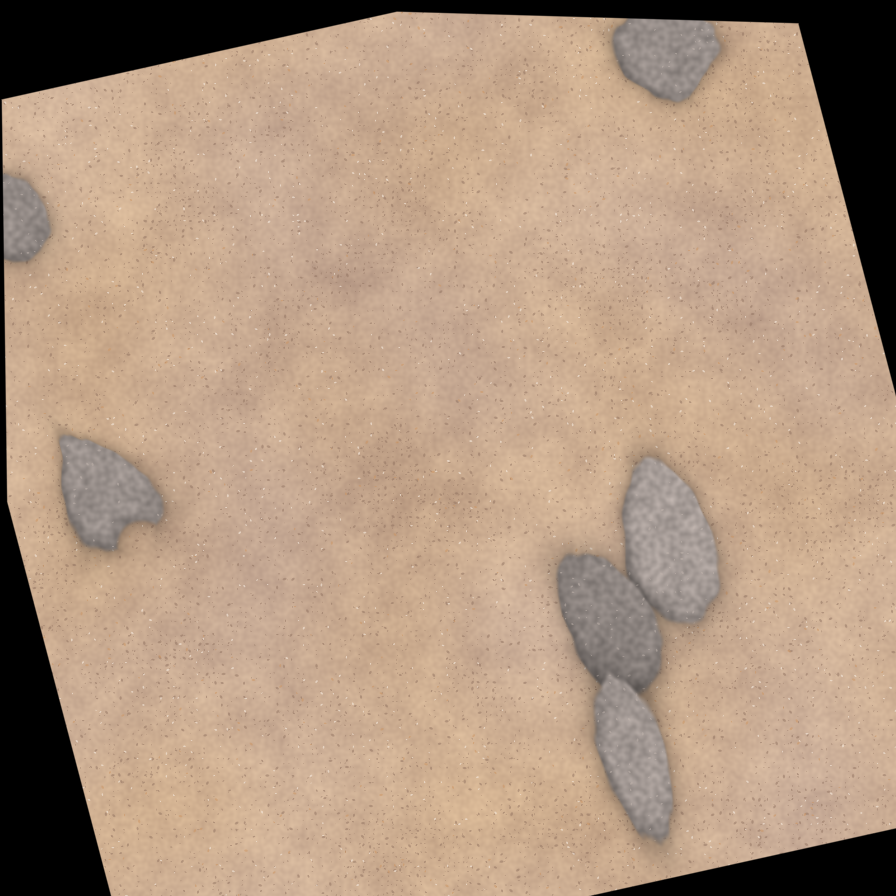
Write a three.js fragment shader that draws this texture.

```glsl
// Pale sand strewn with fine grit and a few flat grey stones, cropped to a tilted sheet on black.
varying vec2 vUv;

float hash(vec2 p) {
  vec3 q = fract(vec3(p.xyx) * 0.1031);
  q += dot(q, q.yzx + 33.33);
  return fract((q.x + q.y) * q.z);
}

float gradientDot(vec2 cell, vec2 offset) {
  float a = 6.2832 * hash(cell + 57.0);
  return dot(vec2(cos(a), sin(a)), offset);
}

float noise(vec2 p) {
  vec2 i = floor(p), f = fract(p);
  vec2 u = f * f * f * (f * (f * 6.0 - 15.0) + 10.0);
  vec2 e = vec2(1.0, 0.0);
  return 1.4 * mix(
    mix(gradientDot(i, f), gradientDot(i + e, f - e), u.x),
    mix(gradientDot(i + e.yx, f - e.yx), gradientDot(i + 1.0, f - 1.0), u.x), u.y);
}

float fbm(vec2 p) {
  float sum = 0.0, amp = 0.55;
  for (int i = 0; i < 4; i++) {
    sum += amp * noise(p);
    p = mat2(0.8, 0.6, -0.6, 0.8) * p * 2.03 + 11.7;
    amp *= 0.5;
  }
  return sum;
}

// Soft oval grains, at most one per grid cell.
float grains(vec2 p, float cells, float density, float seed) {
  vec2 cell = floor(p * cells) + seed;
  vec2 jitter = vec2(hash(cell + 3.1), hash(cell + 7.7)) - 0.5;
  vec2 q = fract(p * cells) - 0.5 - 0.4 * jitter;
  float a = 3.1416 * hash(cell + 5.3);
  q = mat2(cos(a), -sin(a), sin(a), cos(a)) * q * vec2(1.0, 1.6);
  float radius = mix(0.18, 0.38, hash(cell + 9.2));
  return step(hash(cell), density) * (1.0 - smoothstep(radius * 0.3, radius, length(q)));
}

// Signed distance to the line a-b, negative on its right.
float edge(vec2 p, vec2 a, vec2 b) {
  vec2 d = normalize(b - a);
  return d.x * (p.y - a.y) - d.y * (p.x - a.x);
}

vec3 sand(vec2 p) {
  float patches = smoothstep(0.0, 0.4, fbm(p * 8.0 + 4.0));
  float tone = 0.68 + 0.5 * fbm(p * 4.0) + 0.5 * fbm(p * 24.0 + 9.0) + 0.26 * noise(p * 170.0);
  tone -= 0.22 * exp(-14.0 * dot(p - vec2(0.47, 0.52), p - vec2(0.47, 0.52)));
  tone -= 0.22 * patches;
  vec3 col = mix(vec3(0.73, 0.61, 0.52), vec3(0.85, 0.73, 0.615), tone);
  col += vec3(0.012, 0.002, -0.025) * noise(p * 5.0 + 20.0);
  float dark = grains(p, 115.0, 0.16 + 0.3 * patches, 10.0);
  dark = max(dark, 0.7 * grains(p + 0.37, 190.0, 0.2 + 0.3 * patches, 40.0));
  col = mix(col, vec3(0.56, 0.44, 0.37), 0.5 * dark);
  col = mix(col, vec3(0.80, 0.58, 0.38), 0.5 * grains(p + 0.13, 125.0, 0.04, 70.0));
  return mix(col, vec3(0.95, 0.90, 0.85), 0.65 * grains(p + 0.71, 150.0, 0.06, 90.0));
}

// Lays a rounded, faceted stone over the sand; positive taper narrows its upper end.
void addStone(inout vec3 col, vec2 p, vec2 center, vec2 size, float angle,
              float taper, float notch, float light) {
  float c = cos(angle), s = sin(angle);
  vec2 q = mat2(c, -s, s, c) * (p - center) / size;
  q.x /= 1.0 - taper * clamp(q.y, -1.0, 1.0);
  if (dot(q, q) > 6.0) return;

  float sum = 0.0;
  for (int i = 0; i < 9; i++) {
    vec2 id = vec2(float(i), floor(center.x * 900.0));
    float a = (float(i) + 0.5 * hash(id)) * 0.698;
    float reach = 0.93 + 0.16 * hash(id + 4.0);
    sum += exp(16.0 * dot(q, vec2(cos(a), sin(a))) / reach);
  }
  float shape = log(sum) / 16.0 + 0.06 * noise(q * 3.0 + center * 40.0);
  shape = max(shape, 1.0 + notch - length(q - vec2(0.0, -1.15)));
  float d = (shape - 1.0) * size.x;

  col *= 1.0 - 0.25 * exp(-max(d, 0.0) * 130.0);
  vec3 rock = vec3(0.615, 0.578, 0.56) * light;
  rock *= 1.0 + 0.12 * fbm(p * 35.0) + 0.13 * noise(p * 130.0);
  float rim = smoothstep(-0.012, 0.0, d);
  rock *= 1.0 - rim * (0.12 - 0.13 * dot(normalize(q + 0.001), vec2(0.8, 0.4)));
  rock = mix(rock, vec3(0.76, 0.71, 0.68), 0.5 * grains(p, 140.0, 0.16, 120.0));
  col = mix(col, rock, 1.0 - smoothstep(-0.002, 0.002, d));
}

void main() {
  vec2 p = vUv;
  vec3 col = sand(p);

  // Stones: center, half size, angle, taper, notch, lightness
  addStone(col, p, vec2(0.744, 0.942), vec2(0.053, 0.054), 0.1, -0.2, 0.0, 0.96);
  addStone(col, p, vec2(0.008, 0.757), vec2(0.043, 0.050), 0.3, 0.1, 0.0, 0.92);
  addStone(col, p, vec2(0.112, 0.455), vec2(0.045, 0.070), 0.63, 0.55, 0.42, 0.97);
  addStone(col, p, vec2(0.746, 0.395), vec2(0.050, 0.096), 0.28, 0.22, 0.0, 1.06);
  addStone(col, p, vec2(0.677, 0.310), vec2(0.046, 0.084), 0.51, 0.08, 0.0, 0.90);
  addStone(col, p, vec2(0.708, 0.150), vec2(0.034, 0.094), 0.32, -0.18, 0.0, 1.02);

  // Straight cuts that bound the sheet
  float cut = edge(p, vec2(0.002, 0.889), vec2(0.443, 0.987));
  cut = max(cut, edge(p, vec2(0.443, 0.987), vec2(0.891, 0.974)));
  cut = max(cut, edge(p, vec2(0.891, 0.974), vec2(1.0, 0.558)));
  cut = max(cut, edge(p, vec2(1.0, 0.0755), vec2(0.658, 0.0)));
  cut = max(cut, edge(p, vec2(0.124, 0.0), vec2(0.008, 0.44)));
  cut = max(cut, edge(p, vec2(0.008, 0.44), vec2(0.002, 0.889)));
  gl_FragColor = vec4(col * (1.0 - smoothstep(-0.001, 0.001, cut)), 1.0);
}
```
